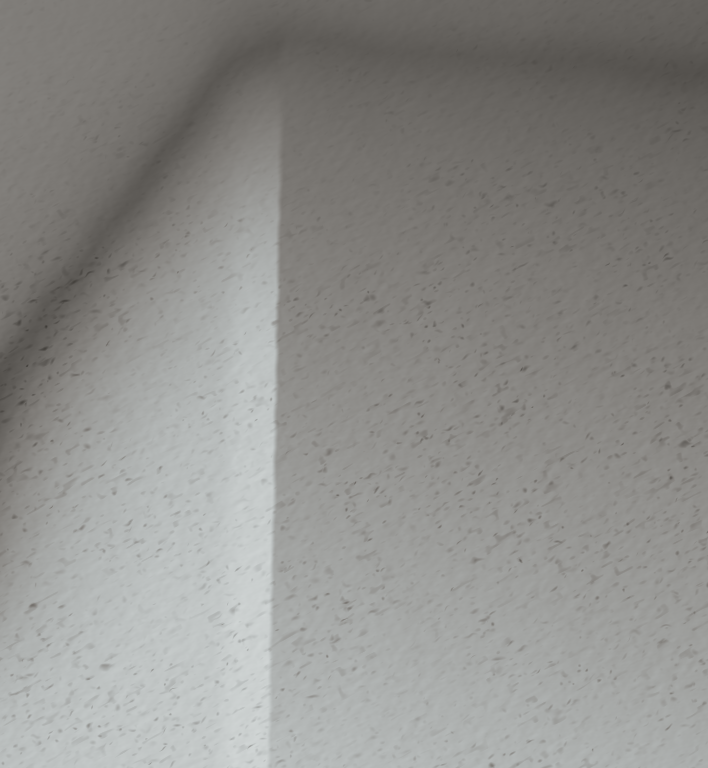
This texture is drawn by a Shadertoy shader. Its source:

```glsl
// Pale speckled plaster: a lit wall corner meeting a shadowed sloping ceiling.
#define CORNER_BASE 0.379
#define CORNER_LEAN 0.022
#define CORNER_SOFT 0.0045
#define CREASE_START 0.515
#define CREASE_SLOPE 1.25
#define GRAIN_ANGLE 0.50
#define GRAIN_AMOUNT 0.036
#define STREAK_AMOUNT 0.065
#define SPECK_AMOUNT 0.17
#define SPECK_DENSITY 0.30

float hash(vec2 p) {
    return fract(sin(dot(p, vec2(127.1, 311.7))) * 43758.545);
}

float noise(vec2 p) {
    vec2 i = floor(p), f = fract(p);
    f = f * f * (3.0 - 2.0 * f);
    return mix(mix(hash(i), hash(i + vec2(1, 0)), f.x),
               mix(hash(i + vec2(0, 1)), hash(i + vec2(1, 1)), f.x), f.y);
}

float fbm(vec2 p) {
    float sum = 0.0, amp = 0.5;
    for (int i = 0; i < 3; i++) {
        sum += amp * noise(p);
        p = p * 2.03 + 17.3;
        amp *= 0.5;
    }
    return sum;
}

mat2 rotation(float a) {
    return mat2(cos(a), -sin(a), sin(a), cos(a));
}

// Height of the ceiling line: a steep slope rounding into a shallow fall
float creaseHeight(float u) {
    float slope = CREASE_START + CREASE_SLOPE * u;
    float top = 0.967 - 0.06 * u;
    float h = clamp(0.5 + 0.5 * (top - slope) / 0.06, 0.0, 1.0);
    return mix(top, slope, h) - 0.06 * h * (1.0 - h);
}

// Scattered slanted pits, each kept inside its own grid cell
float specks(vec2 p) {
    float mark = 0.0;
    vec2 warp = 0.005 * (vec2(noise(p * 120.0), noise(p * 120.0 + 40.0)) - 0.5);
    for (int i = 0; i < 4; i++) {
        float layer = float(i);
        vec2 q = rotation(GRAIN_ANGLE + 0.2 * (layer - 1.5)) * (p + warp);
        q = q / (vec2(0.036, 0.019) * (1.0 - 0.13 * layer)) + layer * 19.7;
        vec2 cell = floor(q);
        float seed = hash(cell + 3.1);
        vec2 center = 0.5 + 0.3 * (vec2(hash(cell + 7.7), hash(cell + 13.3)) - 0.5);
        vec2 size = vec2(mix(0.10, 0.28, seed * seed), mix(0.11, 0.20, hash(cell + 23.9)));
        float shape = 1.0 - smoothstep(0.0, 1.35, length((fract(q) - center) / size));
        float present = step(hash(cell + 31.4), SPECK_DENSITY);
        mark = max(mark, shape * present * mix(0.2, 1.0, pow(hash(cell + 41.2), 2.0)));
    }
    return mark;
}

// Light falling on the left wall, dim by the ceiling and the far side
float leftWall(vec2 uv, float d, float corner) {
    float light = 0.36 + 0.43 * (1.0 - exp(min(d, 0.0) / 0.23));
    light -= 0.09 * exp(-uv.x / 0.06) * smoothstep(0.05, 0.3, uv.y);
    light -= 0.03 * smoothstep(0.55, 0.85, uv.y);
    float strip = smoothstep(corner - 0.085, corner - 0.045, uv.x);
    return light + 0.035 * strip * smoothstep(0.92, 0.55, uv.y);
}

float rightWall(vec2 uv, float d) {
    float light = 0.735 - 0.345 * uv.y - 0.10 * (uv.x - 0.4);
    return light - 0.04 * exp(min(d, 0.0) / 0.05);
}

float ceiling(vec2 uv, float d) {
    float right = smoothstep(0.2, 0.7, uv.x);
    float shade = mix(0.11, 0.075, right) * exp(-max(d, 0.0) / mix(0.07, 0.045, right));
    return mix(0.495, 0.39, uv.x) - shade;
}

// Warm shadows turning to cool highlights
vec3 plasterColor(float light) {
    vec3 tint = mix(vec3(0.012, 0.000, -0.016), vec3(-0.012, 0.006, 0.004),
                    smoothstep(0.45, 0.78, light));
    return vec3(light) + tint;
}

void mainImage(out vec4 fragColor, in vec2 fragCoord) {
    vec2 uv = fragCoord / iResolution.xy;
    vec2 p = fragCoord / iResolution.y;

    // Large planes
    float d = uv.y - creaseHeight(uv.x) + 0.014 * (noise(p * 18.0) - 0.5);
    float corner = CORNER_BASE + CORNER_LEAN * uv.y + 0.003 * (noise(p * 50.0) - 0.5);
    float soft = CORNER_SOFT * mix(1.0, 2.0, smoothstep(0.7, 0.95, uv.y));
    float side = smoothstep(-soft, soft, uv.x - corner);
    float wall = mix(leftWall(uv, d, corner), rightWall(uv, d), side);
    float blur = mix(0.06, 0.045, smoothstep(0.25, 0.45, uv.x));
    float light = mix(wall, ceiling(uv, d), smoothstep(-blur, blur, d));

    // Slanted grain, shaded as shallow relief, with thin darker streaks
    vec2 g = rotation(GRAIN_ANGLE) * p * vec2(75.0, 130.0);
    float relief = fbm(g) - fbm(g + vec2(-0.3, 0.5));
    float lower = smoothstep(1.0, 0.4, uv.y);
    light += GRAIN_AMOUNT * mix(0.6, 1.3, lower) * relief;
    vec2 bend = 0.7 * vec2(noise(g * 0.6), noise(g * 0.6 + 9.0));
    float streak = smoothstep(0.68, 1.0, noise(g * vec2(1.3, 1.6) + bend));
    light += 0.015 * (fbm(p * 9.0) - 0.44);

    // Pits, sparse and faint toward the ceiling
    float patches = mix(0.4, 1.0, smoothstep(0.3, 0.65, noise(p * 17.0 + 5.0)));
    float pits = SPECK_AMOUNT * specks(p) + STREAK_AMOUNT * streak;
    light -= pits * patches * mix(0.15, 1.0, lower);

    fragColor = vec4(clamp(plasterColor(light), 0.0, 1.0), 1.0);
}
```
